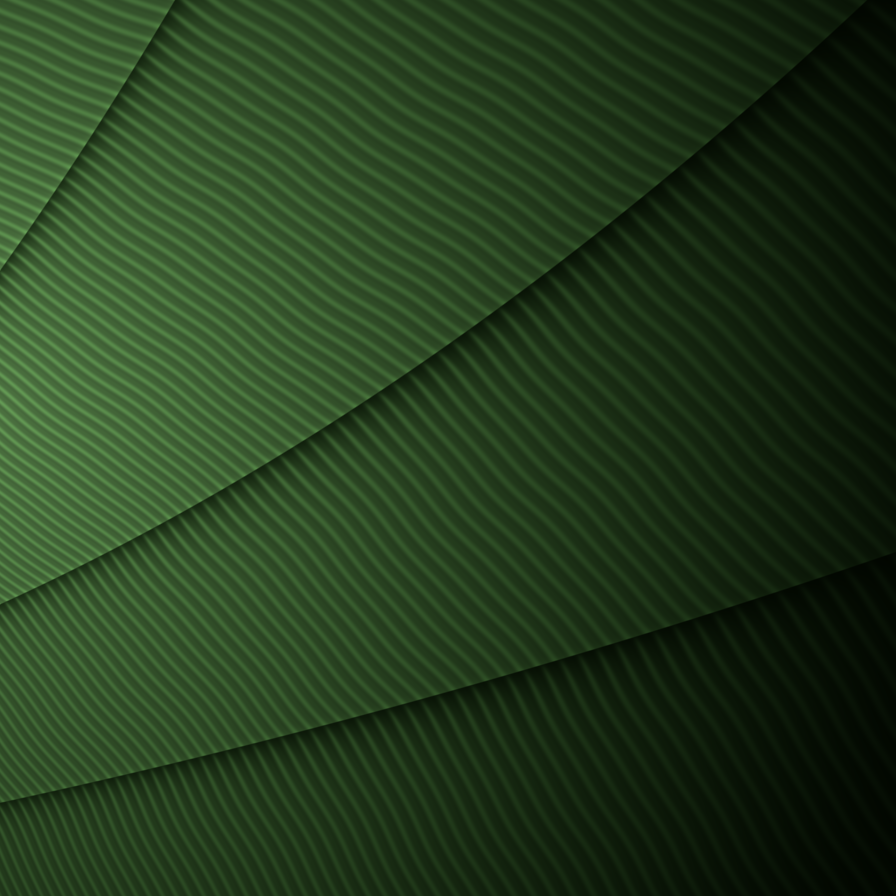
A WebGL 1 fragment shader for this background:

```glsl
precision highp float;
// Overlapping ribbed green leaf blades, lit from the left and fading into shadow.

uniform vec2 u_resolution;

// Distance below the curved rim that separates blade i from blade i + 1.
float belowRim(float i, vec2 p) {
  vec3 c = i < 0.5 ? vec3(0.698, 1.40, 0.75)
         : i < 1.5 ? vec3(0.3255, 0.455, 0.25)
                   : vec3(0.104, 0.216, 0.064);
  float height = c.x + p.x * (c.y + p.x * c.z);
  float slope = c.y + 2.0 * c.z * p.x;
  return (height - p.y) / sqrt(1.0 + slope * slope);
}

// Rib brightness: gently wavy veins that fan out and widen to the upper right.
float ribs(float i, vec2 p) {
  float angle = 1.12 - 0.22 * i;
  vec2 across = vec2(cos(angle), sin(angle));
  vec2 along = vec2(across.y, -across.x);
  float foot = i < 0.5 ? 0.48 : 0.72 - 0.36 * i + 0.04 * i * i;
  float u = dot(p - vec2(0.0, foot), across);
  float t = dot(p, along);
  u *= 1.0 - 0.12 * t;
  u += 0.0018 * sin(t * 26.0 + u * 7.0 + i * 2.0);
  u += 0.0007 * sin(t * 57.0 - u * 11.0 + i);
  float phase = 6.28318 * log(1.0 + 1.5 * u) / 0.0155;
  float crest = 0.5 + 0.5 * cos(phase);
  return crest * crest + 0.08 * cos(2.0 * phase + 1.0);
}

// Lit surface of blade i; depth is the distance from the rim covering it.
vec3 blade(float i, vec2 p, float depth) {
  float rib = ribs(i, p);
  float light = 1.18 - 0.07 * i - 0.93 * length((p - vec2(0.0, 0.55)) * vec2(1.0, 0.9));
  light = 0.5 * (light + sqrt(light * light + 0.006));

  // Cast shadow reaches further into the grooves than over the ribs.
  float reach = (0.010 + 0.016 * p.x) * (1.6 - rib);
  float shadow = exp(-max(depth, 0.0) / reach);
  light *= 1.0 - (0.55 + 0.3 * p.x) * shadow;

  // Red and blue fall off faster than green, so the dark side stays green.
  vec3 tone = pow(vec3(0.88 * light), vec3(1.12, 1.0, 1.18));
  vec3 color = mix(vec3(0.004, 0.020, 0.0), vec3(0.295, 0.435, 0.250), tone);
  float glint = (0.11 + 0.80 * light) * (1.0 - 0.5 * shadow);
  return color + rib * glint * vec3(0.10, 0.172, 0.085);
}

void main() {
  vec2 p = gl_FragCoord.xy / u_resolution;
  float pixel = 1.0 / min(u_resolution.x, u_resolution.y);

  // Stack the blades from the upper left down to the lower right.
  vec3 color = blade(0.0, p, 1.0);
  for (int k = 0; k < 3; k++) {
    float i = float(k);
    float depth = belowRim(i, p);
    // Thin bright lip along the covering rim.
    color *= 1.0 + 0.18 * exp(-abs(depth) / 0.004);
    color = mix(color, blade(i + 1.0, p, depth), smoothstep(-pixel, pixel, depth));
  }

  gl_FragColor = vec4(clamp(color, 0.0, 1.0), 1.0);
}
```
